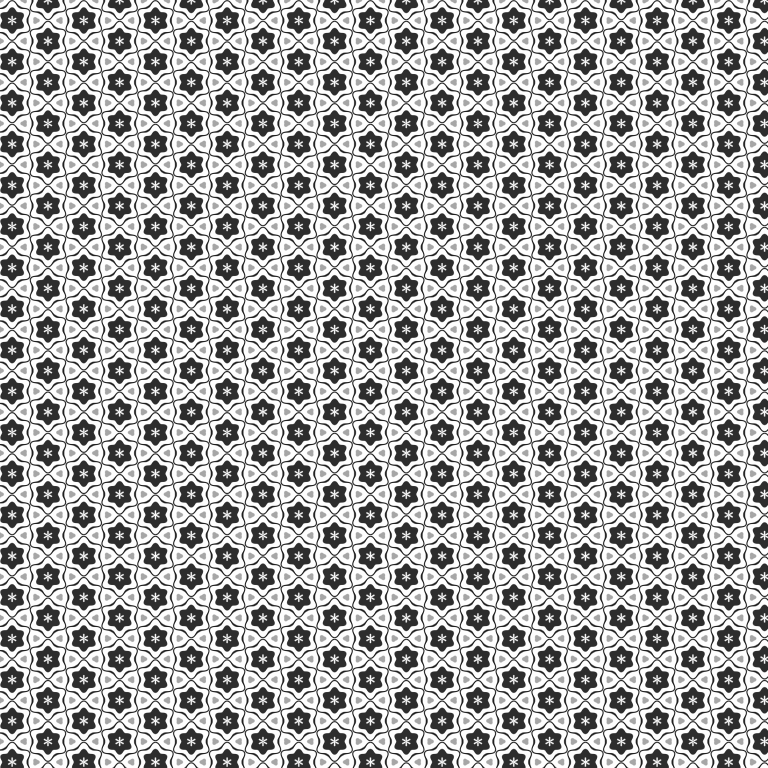
Write a Shadertoy shader that draws this pattern.

```glsl
// Hexagonal lattice of dark six-pointed flowers, each with a white asterisk and
// a swelling star outline; grey rounded triangles sit where three flowers meet.
// Each shape is a polar curve around the nearest lattice centre.

#define COLUMNS 21.434              // flower columns across the canvas
#define ROWS 18.641                 // flowers down each column
#define ORIGIN vec2(0.0158, 0.9733) // centre of one flower
#define FLOWER vec2(0.243, 0.320)   // radius at valley and tip
#define RING_OUT vec2(0.395, 0.495)
#define RING_IN vec2(0.349, 0.467)
#define STAR vec2(0.112, 0.017)     // asterisk arm length and half width
#define SPOT vec2(0.076, 0.013)     // spot radius and its three-fold swell
#define PAPER vec3(0.995)
#define INK vec3(0.175)
#define LINE_INK vec3(0.12)
#define GREY vec3(0.65)

const float SQRT3 = 1.7320508;
const float SECTOR = 1.0471976;     // sixty degrees

// Offset from the nearest flower centre; vertical neighbours are one unit apart.
vec2 nearestCentre(vec2 p) {
    vec2 cell = vec2(SQRT3, 1.0);
    vec2 a = mod(p + 0.5 * cell, cell) - 0.5 * cell;
    vec2 b = mod(p, cell) - 0.5 * cell;
    return dot(a, a) < dot(b, b) ? a : b;
}

float segmentDistance(vec2 p, float len) {
    return length(p - vec2(clamp(p.x, 0.0, len), 0.0));
}

float coverage(float d, float soft) {
    return 1.0 - smoothstep(-soft, soft, d);
}

void mainImage(out vec4 fragColor, in vec2 fragCoord) {
    vec2 uv = fragCoord / iResolution.xy;
    vec2 p = (uv - ORIGIN) * vec2(COLUMNS * 0.5 * SQRT3, ROWS);
    float soft = 0.8 * ROWS / iResolution.y;

    // Fold the six sectors into one, with its valley along +x.
    vec2 q = nearestCentre(p);
    float r = length(q);
    float angle = atan(q.y, q.x);
    angle -= SECTOR * round(angle / SECTOR);
    vec2 folded = r * vec2(cos(angle), sin(angle));
    float tip = 0.5 - 0.5 * cos(6.0 * angle);
    float sharpTip = pow(tip, 1.4);

    // Grey spot at the shared corner of three cells.
    vec2 s = folded - vec2(1.0 / SQRT3, 0.0);
    float spotAngle = atan(s.y, s.x);
    float spot = length(s) - SPOT.x - SPOT.y * cos(3.0 * spotAngle);

    // Outline: the band between two star curves, thinner at the tips.
    float outer = r - mix(RING_OUT.x, RING_OUT.y, sharpTip);
    float inner = r - mix(RING_IN.x, RING_IN.y, sharpTip);
    float ring = max(outer, -inner);

    float flower = r - mix(FLOWER.x, FLOWER.y, tip);

    // Asterisk arms point at the flower tips, half a sector from the valley.
    float armAngle = abs(angle) - 0.5 * SECTOR;
    vec2 arm = r * vec2(cos(armAngle), sin(armAngle));
    float star = segmentDistance(arm, STAR.x - STAR.y) - STAR.y;

    vec3 color = PAPER;
    color = mix(color, GREY, coverage(spot, soft));
    color = mix(color, LINE_INK, coverage(ring, soft));
    color = mix(color, INK, coverage(flower, soft));
    color = mix(color, PAPER, coverage(star, soft));
    fragColor = vec4(color, 1.0);
}
```
